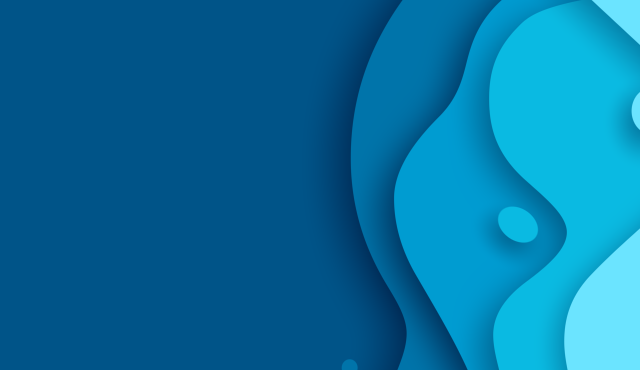
Write a Shadertoy shader that draws this background.

```glsl
// Layered paper-cut waves in blue, stacked from a deep plain to a pale corner.
// Each sheet is bounded by a Hermite curve x(y); shadows are Gaussian blurs of
// the displaced sheet. Lengths are in canvas heights.

const vec3 DEEP   = vec3(0.00, 0.33, 0.535);
const vec3 OCEAN  = vec3(0.00, 0.455, 0.665);
const vec3 AZURE  = vec3(0.00, 0.61, 0.82);
const vec3 CYAN   = vec3(0.04, 0.73, 0.885);
const vec3 PALE   = vec3(0.42, 0.895, 1.00);
const vec3 NAVY   = vec3(0.00, 0.09, 0.24);
const vec3 TEAL   = vec3(0.00, 0.30, 0.46);

// Curve knots: (height, edge position, slope). UNUSED pads short curves.
const vec3 UNUSED = vec3(0.0);
const vec3 OCEAN_EDGE[8] = vec3[8](
    vec3(0.0, 1.074, 0.4), vec3(0.099, 1.099, 0.0), vec3(0.234, 1.043, -0.6),
    vec3(0.572, 0.948, 0.0), vec3(1.0, 1.088, 0.72), UNUSED, UNUSED, UNUSED);
const vec3 AZURE_EDGE[8] = vec3[8](
    vec3(0.0, 1.264, -0.45), vec3(0.257, 1.124, -0.58), vec3(0.464, 1.065, 0.0),
    vec3(0.685, 1.187, 1.0), vec3(0.831, 1.261, 0.25), vec3(1.0, 1.356, 1.1),
    UNUSED, UNUSED);
const vec3 CYAN_EDGE[8] = vec3[8](
    vec3(0.0, 1.349, -0.25), vec3(0.095, 1.333, 0.0), vec3(0.239, 1.423, 1.35),
    vec3(0.372, 1.532, 0.0), vec3(0.516, 1.417, -1.1), vec3(0.734, 1.322, 0.0),
    vec3(0.921, 1.394, 0.95), vec3(1.0, 1.572, 5.0));
const vec3 PALE_EDGE[8] = vec3[8](
    vec3(0.0, 1.534, -0.2), vec3(0.077, 1.525, 0.0), vec3(0.257, 1.597, 0.95),
    vec3(0.459, 1.815, 1.1), UNUSED, UNUSED, UNUSED, UNUSED);

// Edge position at height y, continued in straight lines past both ends.
float edgeAt(vec3 knots[8], int count, float y) {
    vec3 a = knots[0];
    if (y <= a.x) return a.y + (y - a.x) * a.z;
    for (int i = 1; i < count; i++) {
        vec3 b = knots[i];
        if (y < b.x) {
            float h = b.x - a.x, t = (y - a.x) / h, s = 1.0 - t;
            return s * s * ((1.0 + 2.0 * t) * a.y + t * h * a.z)
                 + t * t * ((1.0 + 2.0 * s) * b.y - s * h * b.z);
        }
        a = b;
    }
    return a.y + (y - a.x) * a.z;
}

// Antialiased coverage from a depth that is positive inside the shape.
float cover(float depth, float pixel) {
    return smoothstep(-0.7 * pixel, 0.7 * pixel, depth);
}

float sheetDepth(vec3 knots[8], int count, vec2 p) {
    const float STEP = 0.001;
    float x = edgeAt(knots, count, p.y);
    float slope = (edgeAt(knots, count, p.y + STEP) - x) / STEP;
    return (p.x - x) / sqrt(1.0 + slope * slope);
}

// Separable blur: weighted rows vertically, a smooth ramp horizontally.
float sheetShadow(vec3 knots[8], int count, vec2 p, float blur) {
    float sum = 0.0, total = 0.0;
    for (int i = -5; i <= 5; i++) {
        float k = float(i) * 0.45;
        float weight = exp(-0.5 * k * k);
        float x = edgeAt(knots, count, p.y + k * blur);
        sum += weight * smoothstep(-2.2 * blur, 2.2 * blur, p.x - x);
        total += weight;
    }
    return sum / total;
}

float ellipseDepth(vec2 p, vec2 center, vec2 radius, float angle) {
    float c = cos(angle), s = sin(angle);
    vec2 q = mat2(c, -s, s, c) * (p - center);
    return (1.0 - length(q / radius)) * min(radius.x, radius.y);
}

float cornerDepth(vec2 p) {
    return dot(p - vec2(1.599, 1.0), vec2(0.681, 0.732));
}

vec3 addSheet(vec3 base, vec3 knots[8], int count, vec2 p, vec3 color,
              vec3 shade, vec2 drop, float blur, float strength, float pixel) {
    base = mix(base, shade, strength * sheetShadow(knots, count, p - drop, blur));
    return mix(base, color, cover(sheetDepth(knots, count, p), pixel));
}

// Small shapes: depth draws the fill, dropped depth draws the soft shadow.
vec3 addShape(vec3 base, float depth, float dropped, vec3 color, vec3 shade,
              float blur, float strength, float pixel) {
    base = mix(base, shade, strength * smoothstep(-blur, blur, dropped));
    return mix(base, color, cover(depth, pixel));
}

void mainImage(out vec4 fragColor, in vec2 fragCoord) {
    vec2 p = fragCoord / iResolution.y;
    float pixel = 1.0 / iResolution.y;
    vec2 drop = vec2(-0.02, -0.03);

    // Deep sheets
    vec3 color = addSheet(DEEP, OCEAN_EDGE, 5, p, OCEAN, NAVY,
                          vec2(-0.02, -0.02), 0.06, 0.88, pixel);
    color = mix(color, OCEAN,
        cover(ellipseDepth(p, vec2(0.945, 0.006), vec2(0.0215, 0.023), 0.0), pixel));
    color = addSheet(color, AZURE_EDGE, 6, p, AZURE, NAVY, drop, 0.048, 0.85, pixel);

    // Bright sheet and its floating drop
    color = addSheet(color, CYAN_EDGE, 8, p, CYAN, TEAL, drop, 0.045, 0.85, pixel);
    vec2 center = vec2(1.4, 0.393), radius = vec2(0.0585, 0.043);
    float inCyan = cover(sheetDepth(CYAN_EDGE, 8, p), pixel);
    color = addShape(color, ellipseDepth(p, center, radius, -0.61),
        ellipseDepth(p - drop, center, radius, -0.61), CYAN, TEAL,
        0.045, 0.6 * (1.0 - inCyan), pixel);

    // Pale pieces along the right side
    color = addSheet(color, PALE_EDGE, 4, p, PALE, TEAL, drop * 0.5, 0.035, 0.6, pixel);
    color = addShape(color, cornerDepth(p), cornerDepth(p - drop), PALE, TEAL,
        0.085, 0.6, pixel);
    center = vec2(1.761, 0.7);
    radius = vec2(0.054, 0.063);
    color = addShape(color, ellipseDepth(p, center, radius, 0.0),
        ellipseDepth(p - drop, center, radius, 0.0), PALE, TEAL, 0.06, 0.6, pixel);

    fragColor = vec4(color, 1.0);
}
```
